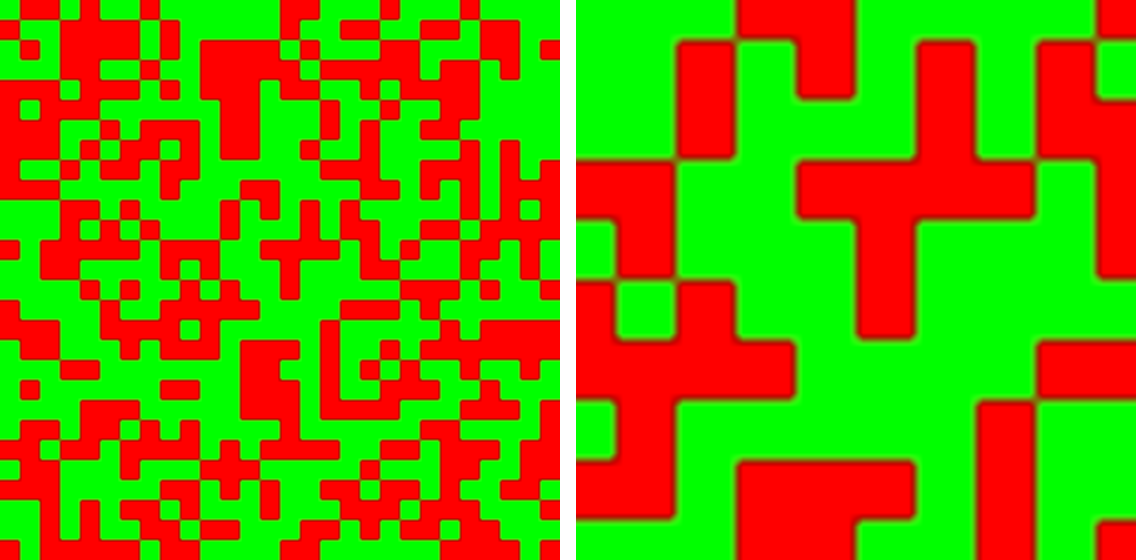
Left: the whole. Right: its middle third, enlarged.
Write a three.js fragment shader that draws this texture.

```glsl
varying vec2 vUv;

const float CELLS = 28.0;        // cells along each side
const float RED_SHARE = 0.445;   // chance that a cell is red
const float EDGE_WIDTH = 0.24;   // soft border, in cells
const vec2 GREEN_RAMP = vec2(0.15, 0.9); // green falls faster than red rises
const float EDGE_BLUE = 0.08;    // faint blue on the green side of borders
const vec2 SEED = vec2(17.0, 43.0);

float hash(vec2 p) {
  vec3 q = fract(vec3(p.xyx) * vec3(0.1031, 0.1030, 0.0973));
  q += dot(q, q.yzx + 33.33);
  return fract((q.x + q.y) * q.z);
}

// 1 for a green cell, 0 for a red one; border cells extend outwards
float cellGreen(vec2 id) {
  id = clamp(id, 0.0, CELLS - 1.0);
  return step(RED_SHARE, hash(id + SEED));
}

// Blend of the four nearest cells, flat except close to their borders
float softCells(vec2 p) {
  vec2 q = p - 0.5;
  vec2 id = floor(q);
  vec2 blend = clamp((fract(q) - 0.5) / EDGE_WIDTH + 0.5, 0.0, 1.0);
  float lower = mix(cellGreen(id), cellGreen(id + vec2(1.0, 0.0)), blend.x);
  float upper = mix(cellGreen(id + vec2(0.0, 1.0)), cellGreen(id + 1.0), blend.x);
  return mix(lower, upper, blend.y);
}

void main() {
  float greenness = softCells(vUv * CELLS);

  // Separate channel ramps give the borders their dark olive tint
  float red = 1.0 - greenness;
  float green = smoothstep(GREEN_RAMP.x, GREEN_RAMP.y, greenness);
  float blue = EDGE_BLUE * 4.0 * red * greenness * green;

  gl_FragColor = vec4(red, green, blue, 1.0);
}
```
